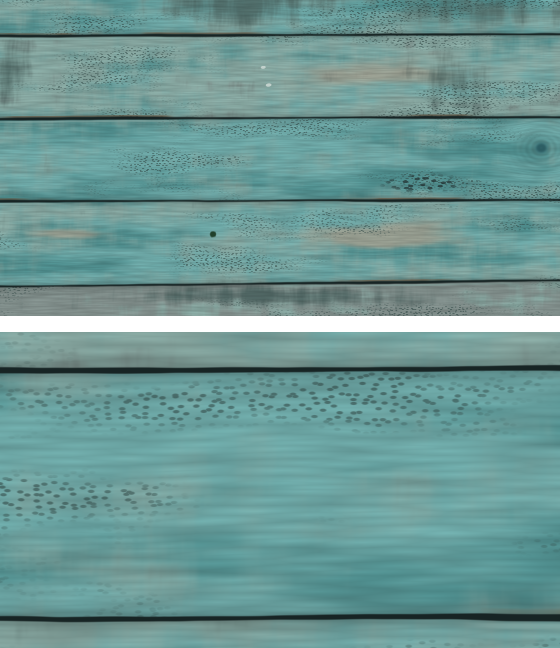
Top, the full canvas; bottom, a detail of the centre.
Reproduce this texture procedurally as a Shadertoy shader.

```glsl
vec2 hash2(vec2 p) {
    return fract(sin(vec2(dot(p, vec2(127.1, 311.7)), dot(p, vec2(269.5, 183.3)))) * 43758.5);
}

// Cellular noise: distance to the nearest scattered point
float cells(vec2 p) {
    vec2 cell = floor(p);
    float nearest = 2.0;
    for (int y = -1; y <= 1; y++)
        for (int x = -1; x <= 1; x++) {
            vec2 corner = cell + vec2(x, y);
            nearest = min(nearest, length(corner + hash2(corner) - p));
        }
    return nearest;
}

// Warped sines in rotated octaves, roughly -1 to 1
float layeredSines(vec2 p) {
    float sum = 0.0, amp = 0.5;
    for (int i = 0; i < 6; i++) {
        p = mat2(0.8, 0.6, -0.6, 0.8) * p * 1.7 + 2.3;
        sum += amp * sin(p.x + 1.5 * sin(p.y * 0.7 + float(i)));
        amp *= 0.62;
    }
    return sum;
}

float stain(vec2 p, vec2 centre, vec2 radius) {
    vec2 q = (p - centre) / radius;
    return exp(-dot(q, q));
}

void mainImage(out vec4 fragColor, in vec2 fragCoord) {
    vec2 uv = fragCoord / iResolution.y;
    float pixel = 1.0 / iResolution.y;

    // Boards, with slightly tilted and wavering seams
    float tilt = (uv.x - 0.889) * mix(0.0104, 0.003, smoothstep(0.1, 0.3, uv.y));
    float waver = 0.0013 * layeredSines(uv * vec2(5.0, 4.0));
    float board = (uv.y - tilt - waver - 0.103) / 0.262;
    float row = floor(board);
    float seam = floor(board + 0.5);
    float toSeam = (board - seam) * 0.262;
    float bareness[5] = float[5](1.25, 0.5, 0.25, 0.7, 0.45);

    // Grain bends around the knot
    vec2 knot = uv - vec2(1.713, 0.532);
    float knotRadius = length(knot * vec2(1.0, 1.15));
    vec2 flow = uv - vec2(0.0, knot.y * 0.6 * exp(-knotRadius * knotRadius * 120.0));
    flow += vec2(row * 7.3, 0.004 * layeredSines(uv * vec2(2.0, 5.0) + row));

    // Paint wash, thinned to pale and then to grey wood
    float wash = layeredSines(flow * vec2(2.5, 15.0));
    float scuff = layeredSines(flow * vec2(5.0, 21.0) + 11.0);
    float brush = layeredSines(flow * vec2(38.0, 7.0) + 4.0);
    float bare = bareness[clamp(int(row) + 1, 0, 4)] + 0.3 * scuff + 0.12 * brush;
    bare -= 0.5 * stain(uv, vec2(0.25, 0.17), vec2(0.45, 0.05));
    vec3 color = mix(vec3(0.30, 0.54, 0.54), vec3(0.42, 0.645, 0.64), smoothstep(-0.75, 0.25, wash));
    color = mix(color, vec3(0.52, 0.645, 0.62), smoothstep(0.15, 0.85, bare));
    color = mix(color, vec3(0.49, 0.53, 0.52), 0.85 * smoothstep(0.85, 1.25, bare));

    // Warm patches where the paint is rubbed through
    float rubbed = stain(uv, vec2(1.22, 0.25), vec2(0.28, 0.05))
                 + stain(uv, vec2(0.23, 0.26), vec2(0.14, 0.02))
                 + 0.7 * stain(uv, vec2(1.2, 0.76), vec2(0.35, 0.07));
    color = mix(color, vec3(0.60, 0.59, 0.53), 0.75 * smoothstep(0.25, 0.95, rubbed + 0.25 * scuff));

    // Sooty weathering, broken up by brush marks
    float soot = 0.9 * stain(uv, vec2(0.76, 0.98), vec2(0.28, 0.06))
               + 0.7 * stain(uv, vec2(1.5, 0.98), vec2(0.35, 0.06))
               + 0.75 * stain(uv, vec2(1.44, 0.74), vec2(0.12, 0.08))
               + 0.6 * stain(uv, vec2(0.02, 0.77), vec2(0.09, 0.10))
               + 0.9 * stain(uv, vec2(0.88, 0.06), vec2(0.45, 0.035));
    float weather = soot + 0.22 * brush + 0.2 * scuff;
    color = mix(color, vec3(0.25, 0.35, 0.34), 0.75 * smoothstep(0.2, 1.0, weather));

    // Fine grain and flaked specks
    float grain = cells(flow * vec2(9.0, 130.0));
    color *= 1.0 + 0.16 * (0.42 - grain) + 0.03 * layeredSines(flow * vec2(12.0, 90.0));
    float chips = stain(uv, vec2(1.34, 0.42), vec2(0.16, 0.035));
    float patchy = layeredSines(flow * vec2(3.0, 13.0) + 31.0) + 1.2 * chips + 0.5 * soot;
    float specks = smoothstep(0.36, 0.14, cells(flow * vec2(75.0, 150.0)));
    color = mix(color, vec3(0.20, 0.29, 0.28), 0.6 * specks * smoothstep(0.15, 0.9, patchy));
    float flakes = smoothstep(0.34, 0.18, cells(flow * vec2(32.0, 60.0)));
    color = mix(color, vec3(0.14, 0.20, 0.20), 0.75 * flakes * smoothstep(0.35, 0.8, chips));

    // Knot with rings
    float rings = 0.5 + 0.5 * sin(knotRadius * 330.0 + 2.0 * wash);
    color *= 1.0 - 0.22 * rings * exp(-knotRadius * 28.0);
    color = mix(color, vec3(0.15, 0.34, 0.37), 0.8 * smoothstep(0.027, 0.010, knotRadius));

    // Two white chips and a mossy dot
    for (int i = 0; i < 2; i++) {
        vec2 p = uv - vec2(0.833 + 0.017 * float(i), 0.787 - 0.056 * float(i));
        float chip = length(vec2(p.x + p.y, (p.y - 0.4 * p.x) * 1.8)) + 0.002 * brush;
        color = mix(color, vec3(0.76, 0.82, 0.80), smoothstep(0.010 + pixel, 0.010 - pixel, chip));
    }
    float moss = length(uv - vec2(0.674, 0.259)) + 0.003 * brush;
    color = mix(color, vec3(0.13, 0.25, 0.17), smoothstep(0.008 + pixel, 0.008 - pixel, moss));

    // Seam: soft shade, pale lower lip, rusty upper lip, dark gap
    float edge = layeredSines(vec2(uv.x * 4.0, seam * 7.0));
    color *= 1.0 - 0.28 * exp(-abs(toSeam) / 0.009);
    float lip = smoothstep(0.005, 0.001, abs(toSeam + 0.009));
    color = mix(color, vec3(0.56, 0.70, 0.68), 0.5 * lip * smoothstep(-0.6, 0.5, edge));
    float rust = smoothstep(0.005, 0.001, abs(toSeam - 0.006));
    color = mix(color, vec3(0.40, 0.33, 0.25), 0.7 * rust * smoothstep(0.0, 0.6, edge));
    float gap = 0.0034 + 0.0014 * edge;
    color = mix(color, vec3(0.09, 0.14, 0.14), smoothstep(gap + pixel, gap - pixel, abs(toSeam)));

    fragColor = vec4(color, 1.0);
}
```
